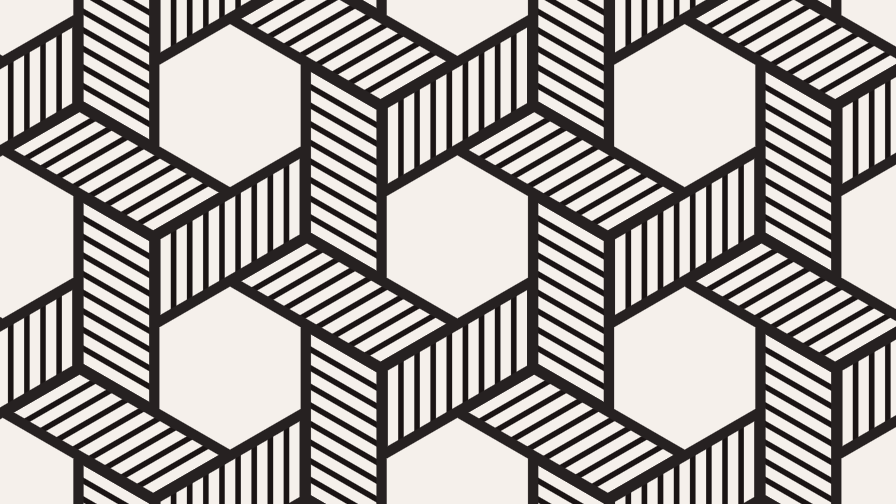
Give the GLSL for this pattern, as a Shadertoy shader.

```glsl
// Interlaced hatched bands turning around plain hexagons, in ink on cream.

#define SIDES_DOWN 5.76                // hexagon sides per canvas height
#define CENTER vec2(0.107, 0.173)      // middle hexagon, from canvas center
#define GAPS 9.0                       // light gaps along one band
#define SIDE_INSET 0.059               // half border along band and hexagon
#define END_INSET 0.069                // half border at band ends
#define LINE_WIDTH 0.064               // hatch line
#define PAPER vec3(0.96, 0.94, 0.92)
#define BORDER_INK vec3(0.15, 0.13, 0.13)
#define HATCH_INK vec3(0.10, 0.08, 0.08)

const float H = 0.8660254;             // apothem of the unit hexagon

// Offset from the nearest point of the triangular lattice (spacing 3).
vec2 foldLattice(vec2 p) {
    vec2 cell = vec2(6.0 * H, 3.0);
    vec2 a = mod(p + 0.5 * cell, cell) - 0.5 * cell;
    vec2 b = mod(p, cell) - 0.5 * cell;
    return dot(a, a) < dot(b, b) ? a : b;
}

float hexagonDistance(vec2 p, float apothem) {
    p = abs(p);
    return max(p.x, dot(p, vec2(0.5, H))) - apothem;
}

// Perpendicular coordinates across and along the upright band.
vec2 bandCoords(vec2 p) {
    vec2 q = foldLattice(p - vec2(1.5 * H, -0.75));
    return vec2(q.x, dot(q, vec2(0.5, H)));
}

float bandDistance(vec2 band) {
    vec2 d = abs(band) - vec2(0.5 * H - SIDE_INSET, H - END_INSET);
    return max(d.x, d.y);
}

// Hatch lines split the band into equal gaps, parallel to its ends.
float hatchDistance(float along) {
    float halfLength = H - END_INSET + 0.5 * LINE_WIDTH;
    float pitch = 2.0 * halfLength / GAPS;
    float phase = (along + halfLength) / pitch;
    return abs(fract(phase + 0.5) - 0.5) * pitch - 0.5 * LINE_WIDTH;
}

float coverage(float d, float pixel) {
    return clamp(0.5 - d / pixel, 0.0, 1.0);
}

void mainImage(out vec4 fragColor, in vec2 fragCoord) {
    float unitsPerPixel = SIDES_DOWN / iResolution.y;
    vec2 p = (fragCoord - 0.5 * iResolution.xy) * unitsPerPixel - CENTER;
    float pixel = 1.15 * unitsPerPixel;

    // Plain hexagons
    float hexagon = hexagonDistance(foldLattice(p), H - SIDE_INSET);
    vec3 color = mix(BORDER_INK, PAPER, coverage(hexagon, pixel));

    // Three band directions, a third of a turn apart
    mat2 thirdTurn = mat2(-0.5, H, -H, -0.5);
    for (int i = 0; i < 3; i++) {
        vec2 band = bandCoords(p);
        vec3 hatch = mix(PAPER, HATCH_INK, coverage(hatchDistance(band.y), pixel));
        color = mix(color, hatch, coverage(bandDistance(band), pixel));
        p = thirdTurn * p;
    }

    fragColor = vec4(color, 1.0);
}
```
